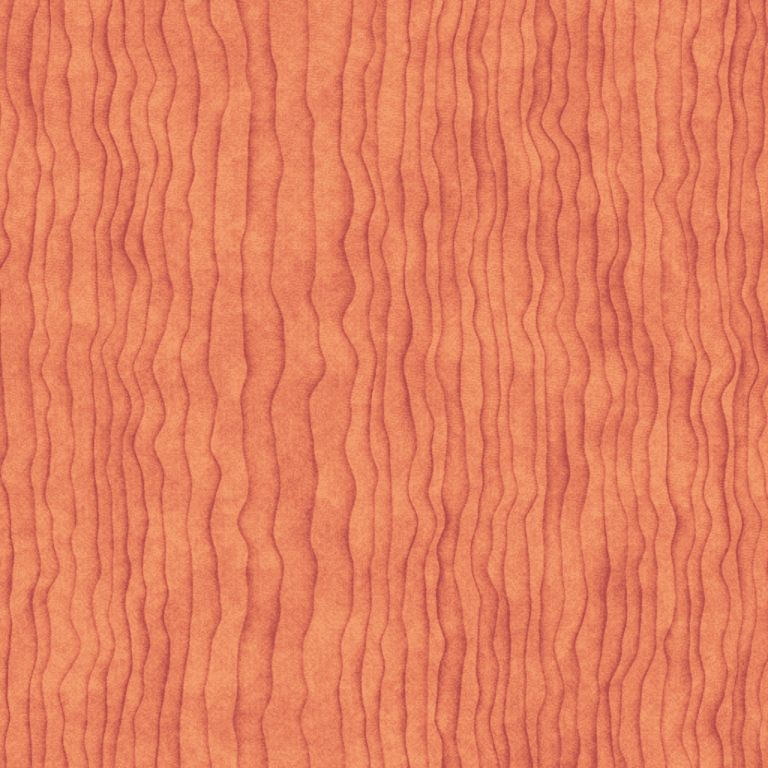
Reproduce this texture procedurally as a WebGL 2 fragment shader.

```glsl
#version 300 es
precision highp float;
// Layered, wavy vertical ridges in warm orange, like stacked torn sheets.
// Each ridge is a wobbling edge with one crisp side and one softly shaded side,
// laid over a blotchy, finely grained ground; a single tone drives the colour.

#define SPACING 0.0230        // usual gap between ridges
#define WIDE_GAP 0.021        // extra gap inside the broad zone
#define WIDE_CENTER 0.37
#define SWAY 0.026            // slow drift shared by neighbours
#define RIPPLE 0.023          // quicker shared waves
#define SHADE_WIDTH 0.0046
#define SHADE_DEPTH 0.80
#define BLOTCH 0.32
#define GRAIN 0.47
#define SHADOW_COLOR vec3(0.72, 0.30, 0.29)
#define BODY_COLOR vec3(0.90, 0.49, 0.36)
#define LIGHT_COLOR vec3(0.945, 0.61, 0.425)

uniform vec2 u_resolution;
out vec4 outColor;

float hash(vec2 p) {
    return fract(sin(dot(p, vec2(127.1, 311.7))) * 43758.5453);
}

float noise(vec2 p) {
    vec2 cell = floor(p), f = fract(p);
    f = f * f * (3.0 - 2.0 * f);
    float low = mix(hash(cell), hash(cell + vec2(1, 0)), f.x);
    float high = mix(hash(cell + vec2(0, 1)), hash(cell + vec2(1, 1)), f.x);
    return mix(low, high, f.y);
}

float fbm(vec2 p) {
    float sum = 0.0, amp = 0.5;
    for (int i = 0; i < 5; i++) {
        sum += amp * noise(p);
        p = mat2(1.6, 1.2, -1.2, 1.6) * p + 7.3;
        amp *= 0.5;
    }
    return sum / 0.97;
}

// Horizontal position of a ridge at height y
float ridgeX(float base, float id, float y) {
    float sway = noise(vec2(base * 5.0, y * 4.5)) - 0.5;
    float ripple = noise(vec2(base * 11.0 + 40.0, y * 19.0)) - 0.5;
    float own = noise(vec2(id * 7.37, y * 31.0)) - 0.5;
    return base + SWAY * sway + RIPPLE * ripple + 0.011 * own;
}

// Shading of all ridges, 0 on open ground to 1 in the deepest crease
float ridgeShade(vec2 p, float aa) {
    float shade = 0.0, base = -0.06;
    for (int i = 0; i < 72; i++) {
        float id = float(i);
        float fromWide = (base - WIDE_CENTER) / 0.10;
        float gap = SPACING + WIDE_GAP * exp(-fromWide * fromWide);
        base += gap * (0.6 + 0.8 * hash(vec2(id, 3.7)));
        if (base > 1.08) break;
        if (abs(p.x - base) > 0.08) continue;

        float side = hash(vec2(id, 9.1)) < 0.8 ? -1.0 : 1.0;
        float d = (p.x - ridgeX(base, id, p.y)) * side;
        float swell = noise(vec2(id * 5.3 + 20.0, p.y * 16.0));
        float width = SHADE_WIDTH * mix(0.4, 2.1, swell * swell) * sqrt(gap / SPACING);
        float strength = mix(0.55, 1.15, noise(vec2(id * 3.1, p.y * 10.0 + 50.0)));
        float edge = smoothstep(-aa, aa, d);
        float soft = exp(-max(d, 0.0) / width);
        float crease = exp(-pow(d / 0.0015, 2.0));
        shade = max(shade, strength * max(edge * soft, 0.8 * crease));
    }
    return shade;
}

// Cloudy stains, crisp-edged pale patches and thin dark veins
float groundTone(vec2 p) {
    float cloud = fbm(p * vec2(14.0, 17.0)) - 0.5;
    float mottle = fbm(p * 75.0 + 13.0) - 0.5;
    vec2 bent = p + 0.025 * vec2(cloud, mottle);
    float patchField = fbm(bent * vec2(19.0, 16.0) + 31.0);
    float pale = smoothstep(0.57, 0.58, patchField);
    float stain = smoothstep(0.40, 0.385, patchField);
    float veinField = abs(fbm(bent * vec2(16.0, 27.0) + 71.0) - 0.5);
    float vein = smoothstep(0.015, 0.0, veinField);
    return BLOTCH * (0.3 * cloud + mottle) + 0.10 * pale - 0.08 * stain - 0.09 * vein;
}

void main() {
    vec2 p = gl_FragCoord.xy / u_resolution.y;
    float aa = max(0.6 / u_resolution.y, 0.0008);

    float speck = noise(p * 512.0 - 0.5);
    float grain = 0.7 * speck + 0.3 * noise(p * 250.0 + 17.0) - 0.5;
    float shade = ridgeShade(p, aa);
    float tone = 0.785 + groundTone(p) + GRAIN * grain - SHADE_DEPTH * shade;

    // Tone ramp: shadow, body, light
    vec3 color = mix(SHADOW_COLOR, BODY_COLOR, clamp(tone / 0.63, 0.0, 1.0));
    color = mix(color, LIGHT_COLOR, clamp((tone - 0.63) / 0.37, 0.0, 1.0));
    outColor = vec4(color, 1.0);
}
```
